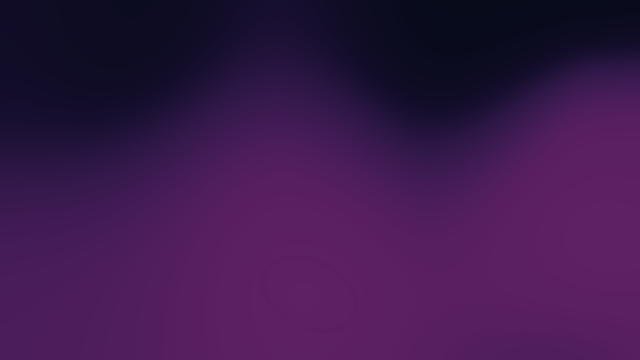
Write a Shadertoy shader that draws this background.

```glsl
// Soft violet haze rising in rounded hills under a dark navy sky.

const vec3 NAVY    = vec3(0.022, 0.042, 0.095);
const vec3 INDIGO  = vec3(0.070, 0.050, 0.160);
const vec3 VIOLET  = vec3(0.180, 0.090, 0.280);
const vec3 PURPLE  = vec3(0.270, 0.110, 0.340);
const vec3 PLUM    = vec3(0.340, 0.120, 0.370);
const vec3 MAGENTA = vec3(0.368, 0.130, 0.382);

float bell(float x, float center, float width) {
    float d = (x - center) / width;
    return exp(-d * d);
}

float glow(vec2 p, vec2 center, vec2 size) {
    vec2 d = (p - center) / size;
    return exp(-dot(d, d));
}

float band(float lo, float hi, float x) {
    return clamp((x - lo) / (hi - lo), 0.0, 1.0);
}

// Height of the middle of the haze edge
float hazeHeight(float x) {
    return 0.51 + 0.20 * bell(x, 0.43, 0.22)
         + 0.27 * smoothstep(0.62, 0.94, x) + 0.04 * pow(x, 4.0);
}

// Half thickness of the haze edge, tighter on the right
float hazeSoftness(float x) {
    return mix(0.19, 0.115, smoothstep(0.66, 0.95, x));
}

float skyHeat(float x) {
    return 0.10 - 0.09 * smoothstep(0.50, 0.72, x)
         + 0.11 * bell(x, 0.0, 0.15) + 0.16 * bell(x, 0.43, 0.13);
}

float groundHeat(vec2 p) {
    float heat = 0.80 + 0.17 * bell(p.x, 0.46, 0.24)
               + 0.16 * smoothstep(0.45, 0.95, p.x);
    heat += 0.05 * glow(p, vec2(0.96, 0.34), vec2(0.14, 0.16));
    heat += 0.03 * glow(p, vec2(0.48, 0.19), vec2(0.14, 0.17));
    return heat - 0.12 * glow(p, vec2(0.86, -0.02), vec2(0.18, 0.14));
}

vec3 heatColor(float heat) {
    vec3 color = mix(NAVY, INDIGO, band(0.0, 0.25, heat));
    color = mix(color, VIOLET, band(0.25, 0.50, heat));
    color = mix(color, PURPLE, band(0.50, 0.75, heat));
    color = mix(color, PLUM, band(0.75, 0.90, heat));
    return mix(color, MAGENTA, band(0.90, 1.0, heat));
}

// Thin soft outline of a tilted ellipse
float ellipseRing(vec2 p, vec2 radii, float angle, float thickness) {
    float c = cos(angle), s = sin(angle);
    vec2 q = vec2(c * p.x + s * p.y, c * p.y - s * p.x);
    return bell(length(q / radii), 1.0, thickness);
}

void mainImage(out vec4 fragColor, in vec2 fragCoord) {
    vec2 uv = fragCoord / iResolution.xy;
    float aspect = iResolution.x / iResolution.y;

    // Blend sky into ground across the haze edge
    float depth = (hazeHeight(uv.x) - uv.y) / hazeSoftness(uv.x);
    float cover = 0.5 + 0.5 * tanh(depth);
    vec3 color = heatColor(mix(skyHeat(uv.x), groundHeat(uv), cover));

    // Faint contour inside the central glow
    vec2 offset = (uv - vec2(0.484, 0.183)) * vec2(aspect, 1.0);
    color -= 0.006 * ellipseRing(offset, vec2(0.138, 0.092), -0.45, 0.06);

    fragColor = vec4(color, 1.0);
}
```
